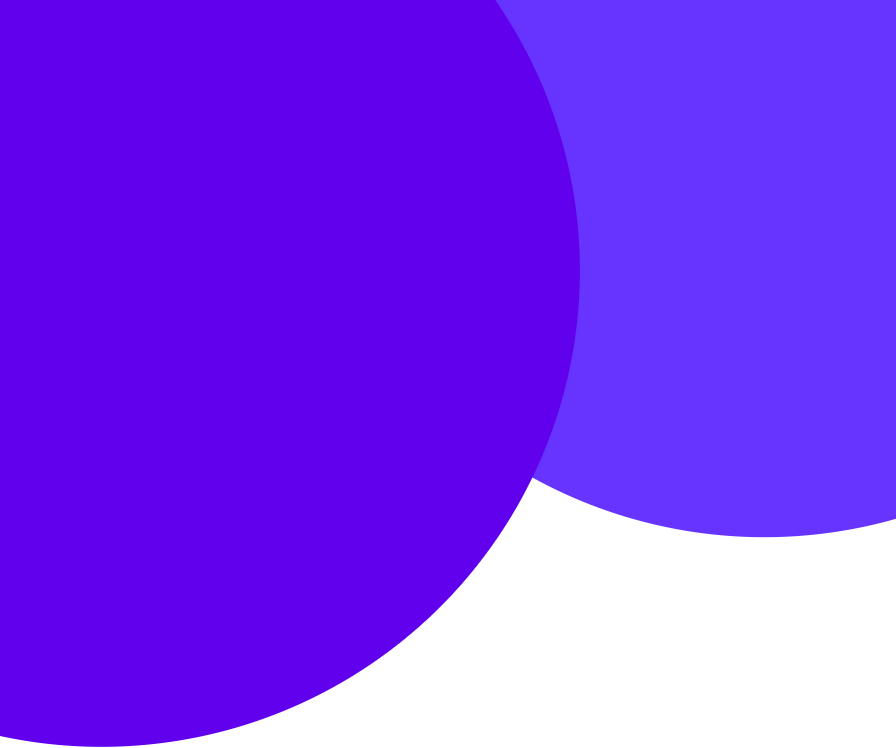
Reproduce this background procedurally as a Shadertoy shader.

```glsl
// Two large overlapping violet discs on a white ground.

// Coverage of a disc, softened over about one pixel.
float disc(vec2 p, vec2 center, float radius) {
    float pixel = 1.0 / iResolution.x;
    return clamp(0.5 - (length(p - center) - radius) / pixel, 0.0, 1.0);
}

void mainImage(out vec4 fragColor, in vec2 fragCoord) {
    // Canvas width is 1; height keeps a fixed proportion.
    vec2 p = fragCoord / iResolution.xy * vec2(1.0, 0.8385);

    vec3 color = vec3(1.0);

    // Rear disc, upper right
    color = mix(color, vec3(0.4, 0.2, 1.0), disc(p, vec2(0.853, 0.7702), 0.5339));

    // Front disc, left
    color = mix(color, vec3(0.382, 0.0, 0.93), disc(p, vec2(0.1133, 0.5352), 0.5339));

    fragColor = vec4(color, 1.0);
}
```
